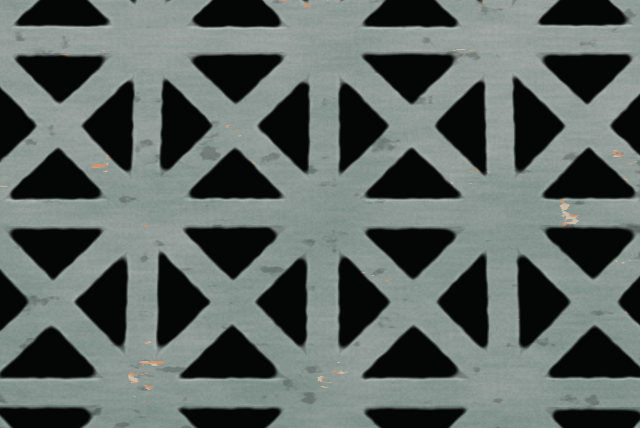
This pattern is drawn by a WebGL 1 fragment shader. Its source:

```glsl
precision highp float;
// Painted metal grille: square cells crossed by diagonals, each with four
// rounded triangular openings onto black. Folded plane distances cut the holes;
// layered value noise adds streaky paint, uneven casting and peach chips.
uniform vec2 u_resolution;

float hash(vec2 p) {
  return fract(sin(dot(p, vec2(127.1, 311.7))) * 43758.5453);
}

float noise(vec2 p) {
  vec2 i = floor(p), f = fract(p);
  f = f * f * (3.0 - 2.0 * f);
  return mix(mix(hash(i), hash(i + vec2(1.0, 0.0)), f.x),
             mix(hash(i + vec2(0.0, 1.0)), hash(i + vec2(1.0, 1.0)), f.x), f.y);
}

float fbm(vec2 p) {
  float sum = 0.0, amp = 0.5;
  for (int i = 0; i < 4; i++) {
    sum += amp * noise(p);
    p = p * 2.03 + 17.3;
    amp *= 0.5;
  }
  return sum / 0.9375;
}

// Grid coordinates with a slight tilt: cells grow toward the bottom.
vec2 gridCoords(vec2 p) {
  float down = 0.502 - p.y;
  return vec2((p.x - 0.797) / (0.429 - 0.024 * p.y) + 1.6,
              0.5 - down * (2.429 - 0.114 * down));
}

// Brushed paint: lighter toward the top, with horizontal streaks.
vec3 paintColor(vec2 p) {
  float tone = 0.48 + 0.5 * (p.y - 0.5);
  tone += 0.9 * (fbm(p * vec2(5.0, 9.0)) - 0.5);
  tone += 0.6 * (fbm(p * vec2(14.0, 110.0) + 40.0) - 0.5);
  vec3 paint = mix(vec3(0.49, 0.56, 0.535), vec3(0.62, 0.645, 0.635), clamp(tone, 0.0, 1.0));
  return paint + 0.035 * (noise(p * 230.0) - 0.5);
}

void main() {
  vec2 p = gl_FragCoord.xy / u_resolution.y;
  vec2 q = gridCoords(p);
  vec2 cell = floor(q + 0.5);
  vec2 f = q - cell;

  // Fold each cell into one triangle: h.y points from the crossing to the base.
  bool upright = abs(f.y) > abs(f.x);
  vec2 h = upright ? f : f.yx;
  float end = h.y < 0.0 ? -1.0 : 1.0;
  float side = h.x < 0.0 ? -1.0 : 1.0;
  vec2 hole = cell * 3.0 + vec2(end, upright ? 0.4 : 0.9);

  // Slightly irregular triangle, each base corner filled by its own amount.
  float wobble = 0.008 * (noise(q * 22.0) - 0.5);
  float across = sqrt(h.x * h.x + 0.00015);
  float base = abs(h.y) - 0.412 - 0.012 * (hash(hole) - 0.5) + wobble;
  float slope = (across - abs(h.y) + 0.122) * 0.7071 + wobble;
  float fill = hash(hole + vec2(0.0, 5.3 * side));
  float radius = 0.032 + 0.04 * fill * fill;
  if (upright && side > 0.0) radius += 0.018 * fill;
  float sharp = max(base, slope);
  float d = length(max(vec2(base, slope) + radius, 0.0)) - radius
          + min(sharp + radius, 0.0);

  float soft = 0.003 + 1.0 / (0.412 * u_resolution.y);
  vec3 color = paintColor(p);

  // Filled corners, rounded rims and scored lines beside the bases.
  float fillet = (1.0 - smoothstep(-soft, soft, sharp)) * smoothstep(0.0, 0.01, d);
  color *= 1.0 - 0.18 * fillet;
  float rim = exp(-pow((d - 0.016) / 0.008, 2.0));
  color += 0.06 * rim * (noise(q * 16.0 + 8.0) - 0.2);
  if (upright) {
    float score = 1.0 - smoothstep(0.003, 0.003 + soft, abs(base - 0.009));
    score *= 1.0 - smoothstep(0.25, 0.3, across);
    color += score * (end < 0.0 ? 0.07 : -0.1);
  }

  // Faint dark scuffs.
  float scuff = smoothstep(0.68, 0.8, fbm(p * vec2(18.0, 30.0) + 71.0));
  color *= 1.0 - 0.2 * scuff;

  // Clustered horizontal chips, more frequent along the hole edges.
  float cluster = noise(p * vec2(9.0, 8.0) + 23.0);
  float flake = fbm(p * vec2(32.0, 85.0) + 5.0);
  float nearEdge = exp(-max(d, 0.0) * 60.0);
  float chip = smoothstep(0.77, 0.81, 0.45 * cluster + 0.55 * flake + 0.05 * nearEdge);
  vec3 bare = mix(vec3(0.82, 0.76, 0.68), vec3(0.84, 0.57, 0.42),
                  smoothstep(0.35, 0.7, noise(p * vec2(50.0, 70.0) + 3.0)));
  color = mix(color, bare, 0.9 * chip);

  // Dark inner edge, then the black opening.
  color *= mix(0.7, 1.0, smoothstep(0.0, 0.012, d));
  color = mix(vec3(0.015, 0.025, 0.02), color, smoothstep(-soft, soft, d));
  gl_FragColor = vec4(color, 1.0);
}
```
